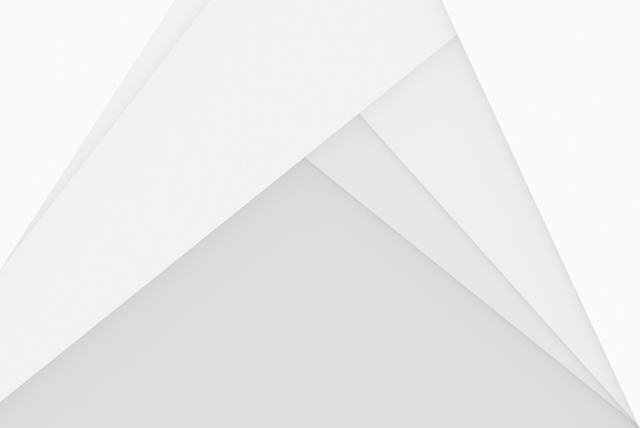
Write a Shadertoy shader that draws this background.

```glsl
// Overlapping sheets of pale grey paper with soft shadows along their edges
#define WHITE_SHEET 0.982
#define BAND_SHEET 0.951
#define SLIVER_SHEET 0.962
#define RIGHT_SHEET 0.938
#define MIDDLE_SHEET 0.908
#define BASE_SHEET 0.871
#define GRAIN 0.003

// Signed distance to the line through a and b, positive on the left of a -> b
float leftOf(vec2 p, vec2 a, vec2 b) {
    vec2 along = normalize(b - a);
    return dot(p - a, vec2(-along.y, along.x));
}

// Lays a sheet over the shade below, with a shadow falling outside its edge
float layer(float below, float dist, float sheet, float strength, float reach) {
    float shadow = strength * exp(-max(-dist, 0.0) / reach);
    float cover = clamp(dist * iResolution.y + 0.5, 0.0, 1.0);
    return mix(below - shadow, sheet, cover);
}

float hash(vec2 p) {
    return fract(sin(dot(p, vec2(127.1, 311.7))) * 43758.5453);
}

void mainImage(out vec4 fragColor, in vec2 fragCoord) {
    vec2 p = fragCoord / iResolution.xy * vec2(1.5, 1.0);

    // Meeting points of the sheets
    vec2 rightTip = vec2(1.498, 0.003);
    vec2 leftTip = vec2(0.0, 0.369);

    // Edges, positive inside the sheet each one bounds
    float middleEdge = leftOf(p, rightTip, vec2(0.713, 0.633));
    float foldEdge = leftOf(p, rightTip, vec2(0.842, 0.734));
    float whiteRight = leftOf(p, rightTip, vec2(1.035, 1.0));
    float whiteLeft = leftOf(p, leftTip, vec2(0.410, 1.0));
    float sliverEdge = leftOf(p, leftTip, vec2(0.492, 1.0));
    float bandEdge = leftOf(p, vec2(0.0, 0.0605), vec2(1.072, 0.920));

    // Leftward edges face the wrong way for sheets on their right
    middleEdge = -middleEdge;
    foldEdge = -foldEdge;
    whiteRight = -whiteRight;

    // Sheets from the bottom up; tight and wide shadows are stacked
    float shade = BASE_SHEET;
    shade -= 0.018 * exp(-max(-middleEdge, 0.0) / 0.035);
    shade = layer(shade, middleEdge, MIDDLE_SHEET, 0.055, 0.006);
    shade -= 0.014 * exp(-max(-foldEdge, 0.0) / 0.03) * step(0.0, middleEdge);
    shade = layer(shade, foldEdge, RIGHT_SHEET, 0.065 * step(0.0, middleEdge), 0.006);
    shade = layer(shade, sliverEdge, SLIVER_SHEET, 0.0, 1.0);

    // Broad band, shaded softly along its left fold
    float bandDist = min(bandEdge, -sliverEdge);
    float band = BAND_SHEET - 0.006 * exp(-max(-sliverEdge, 0.0) / 0.04);
    shade -= 0.025 * exp(-max(-bandDist, 0.0) / 0.05);
    shade = layer(shade, bandDist, band, 0.025, 0.012);

    // White sheets on both sides
    shade -= 0.025 * exp(-max(-whiteRight, 0.0) / 0.035);
    shade = layer(shade, whiteRight, WHITE_SHEET, 0.04, 0.010);
    shade = layer(shade, whiteLeft, WHITE_SHEET, 0.012, 0.015);

    // Faint paper grain
    shade += GRAIN * (hash(floor(p * 340.0)) - 0.5);
    fragColor = vec4(vec3(shade), 1.0);
}
```
